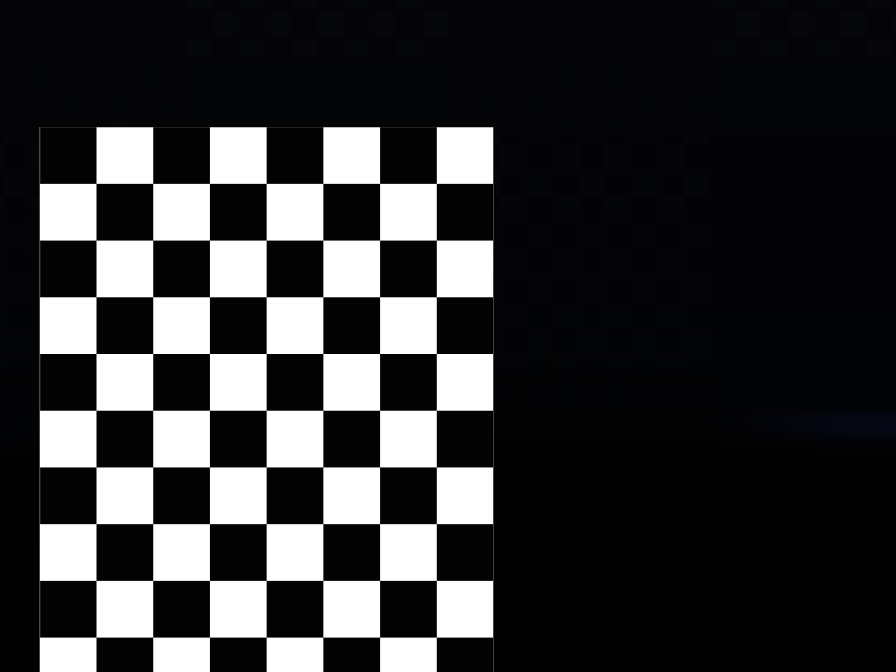
This pattern is drawn by a Shadertoy shader. Its source:

```glsl
// A black and white checkerboard panel in a dark room with faint wall tiles and a dim blue horizon glow.
#define BOARD_LEFT 0.0592
#define BOARD_TOP 0.8108
#define BOARD_COLUMNS 8.0
#define CELL 0.0844
#define HORIZON 0.392
#define WALL_BLOCK vec2(0.389, 0.514)
#define WALL_ORIGIN vec2(0.278, 0.391)
#define TILES_PER_BLOCK vec2(10.0, 13.0)
#define TILE_CONTRAST 0.007
#define GLOW_COLOR vec3(0.014, 0.026, 0.075)

// Square wave of period two, softened over one pixel; positive on the first half.
vec2 squareWave(vec2 u, vec2 pixel) {
    vec2 edge = 0.5 - abs(mod(u + 0.5, 2.0) - 1.0);
    return clamp(2.0 * edge / pixel, -1.0, 1.0);
}

// Antialiased checker: 0 in the cell at the origin, 1 in its neighbours.
float checker(vec2 u, vec2 pixel) {
    vec2 wave = squareWave(u, pixel);
    return 0.5 - 0.5 * wave.x * wave.y;
}

// Nearly black wall with large alternating blocks of small tiles.
vec3 wallColor(vec2 p, float pixel) {
    vec2 block = (p - WALL_ORIGIN) / WALL_BLOCK;
    float tiled = checker(block, pixel / WALL_BLOCK);
    float tile = checker(block * TILES_PER_BLOCK, pixel * TILES_PER_BLOCK / WALL_BLOCK);
    float height = smoothstep(HORIZON, 1.0, p.y);
    vec3 base = mix(vec3(0.009, 0.010, 0.016), vec3(0.014, 0.015, 0.027), height);
    return base + tiled * tile * TILE_CONTRAST * mix(0.5, 1.0, height);
}

// Floor fading to black, with blue light grazing it at both sides.
vec3 floorColor(vec2 p, float aspect) {
    float depth = max(HORIZON - p.y, 0.0);
    float rightGlow = smoothstep(1.0, aspect, p.x)
        * exp(-pow((depth - 0.022 - 0.03 * (p.x - 1.2)) / 0.023, 2.0));
    float leftGlow = 0.25 * smoothstep(0.12, 0.0, p.x) * exp(-pow((depth - 0.03) / 0.03, 2.0));
    return vec3(0.008, 0.008, 0.012) * exp(-depth * 7.0) + GLOW_COLOR * (rightGlow + leftGlow);
}

void mainImage(out vec4 fragColor, in vec2 fragCoord) {
    float pixel = 1.0 / iResolution.y;
    vec2 p = fragCoord * pixel;
    float aspect = iResolution.x * pixel;

    // Room
    float wall = smoothstep(HORIZON - 0.006, HORIZON + 0.003, p.y);
    vec3 color = mix(floorColor(p, aspect), wallColor(p, pixel), wall);

    // Board, with cells counted from its top left corner
    vec2 cell = vec2(p.x - BOARD_LEFT, BOARD_TOP - p.y) / CELL;
    float inset = min(min(cell.x, BOARD_COLUMNS - cell.x), cell.y) * CELL;
    float board = clamp(inset / pixel + 0.5, 0.0, 1.0);
    vec3 ink = mix(vec3(0.006), vec3(1.0), checker(cell, vec2(pixel / CELL)));
    color = mix(color, ink, board);

    // Thin grey rim down the left side
    float rim = clamp(1.0 - abs(p.x - BOARD_LEFT) / pixel, 0.0, 1.0);
    color = max(color, vec3(0.4 * rim * step(p.y, BOARD_TOP)));

    fragColor = vec4(color, 1.0);
}
```
